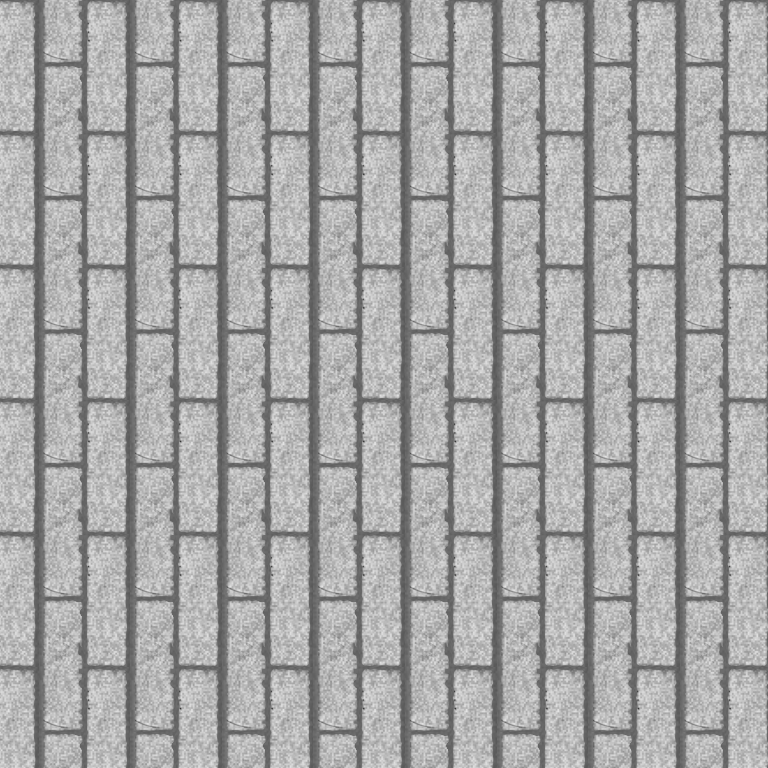
A Shadertoy shader for this texture:

```glsl
// Upright grey brick wall in running bond, with alternating wide and narrow mortar lines.

const float COLUMNS = 16.77;       // brick columns across the canvas
const float BRICK_LENGTH = 2.917;  // in column widths
const float JOINT = 0.047;         // half height of a cross joint
const float MORTAR_DARK = 0.345;
const float MORTAR_LIGHT = 0.45;
const float BRICK_TONE = 0.738;

float hash(vec2 p) {
    vec3 q = fract(p.xyx * vec3(0.1031, 0.1030, 0.0973));
    q += dot(q, q.yzx + 33.33);
    return fract((q.x + q.y) * q.z);
}

float noise(vec2 p) {
    vec2 i = floor(p), f = fract(p);
    f = f * f * (3.0 - 2.0 * f);
    return mix(mix(hash(i), hash(i + vec2(1, 0)), f.x),
               mix(hash(i + vec2(0, 1)), hash(i + vec2(1, 1)), f.x), f.y);
}

float fbm(vec2 p) {
    float sum = 0.0, gain = 0.53;
    for (int i = 0; i < 4; i++) {
        sum += gain * noise(p);
        p = p * 2.03 + 7.1;
        gain *= 0.5;
    }
    return sum;
}

float roundBox(vec2 p, vec2 halfSize, float radius) {
    vec2 d = abs(p) - halfSize + radius;
    return length(max(d, 0.0)) + min(max(d.x, d.y), 0.0) - radius;
}

float spot(vec2 p, vec2 center, vec2 size) {
    vec2 d = (p - center) / size;
    return exp(-dot(d, d));
}

// Soft line of given half width, from distance d
float stroke(float d, float halfWidth, float px) {
    return 1.0 - smoothstep(halfWidth - px, halfWidth + px, abs(d));
}

// Mottled surface; p is measured from the top left of the brick
float brickTone(vec2 p, float odd, float px) {
    vec2 seed = p + 13.0 * odd;
    float tone = BRICK_TONE - 0.012 * odd;
    tone += 0.17 * (fbm(seed * vec2(6.0, 5.0)) - 0.5);
    tone += 0.23 * (noise(seed * 26.0) - 0.5);

    // Rough, streaked patch in the upper half of odd bricks
    float streak = smoothstep(0.5, 0.75, noise(seed * mat2(9.0, 6.0, -7.0, 14.0)));
    tone -= 0.13 * odd * streak * spot(p, vec2(0.5, 1.05), vec2(0.4, 0.5));

    // Grime at the top, mostly in the right corner of even bricks
    float grime = spot(p, vec2(0.88, 0.1), vec2(0.2, 0.16));
    grime += 0.5 * spot(p, vec2(0.5, 0.03), vec2(0.5, 0.06));
    tone -= (1.0 - odd) * grime * 0.27 * noise(seed * 14.0 + 3.0);

    // Small pits: on the left of even bricks, and a faint vertical nick
    for (int i = 0; i < 3; i++) {
        vec2 pit = vec2(0.075 + 0.012 * float(i), 0.52 + 0.19 * float(i));
        tone -= 0.45 * (1.0 - odd) * spot(p, pit, vec2(0.02));
    }
    tone -= 0.14 * (1.0 - odd) * spot(p, vec2(0.44, 1.12), vec2(0.025, 0.1));

    // Shaded left flank and curved lower crack on odd bricks
    tone -= 0.13 * odd * (1.0 - smoothstep(0.1, 0.2, p.x));
    float curve = BRICK_LENGTH - 0.09 - 0.24 * pow(clamp(1.0 - p.x, 0.0, 1.0), 3.0);
    float crack = stroke(p.y - curve, 0.014, px) * (1.0 - smoothstep(0.55, 0.75, p.x));
    tone -= odd * (0.22 * crack - 0.05 * spot(p, vec2(0.3, curve - 0.05), vec2(0.25, 0.03)));
    return tone;
}

void mainImage(out vec4 fragColor, in vec2 fragCoord) {
    vec2 uv = fragCoord / iResolution.xy;
    float px = 0.75 * COLUMNS / iResolution.y;

    // Column grid, measured from the top left
    vec2 grid = vec2(uv.x, 1.0 - uv.y) * COLUMNS - vec2(1.845, 0.0);
    float odd = mod(floor(grid.x), 2.0);
    float shift = mix(-0.01, 1.408, odd);
    vec2 p = vec2(fract(grid.x), mod(grid.y - shift, BRICK_LENGTH));

    // Even columns have the wide line on their right, odd ones on their left
    vec2 sides = mix(vec2(0.06, 0.91), vec2(0.10, 0.945), odd);
    vec2 center = vec2(0.5 * (sides.x + sides.y), 0.5 * BRICK_LENGTH);
    vec2 halfSize = vec2(0.5 * (sides.y - sides.x), 0.5 * BRICK_LENGTH - JOINT);
    float edge = roundBox(p - center, halfSize, 0.07);

    // Ragged rim, chipped most along the right of odd bricks
    vec2 seed = p + 29.0 * odd;
    edge += 0.035 * (noise(seed * 12.0) - 0.5);
    float chip = smoothstep(0.52, 0.85, noise(seed * 7.0 + 5.0));
    edge += 0.075 * odd * chip * smoothstep(0.75, 0.9, p.x);

    // Mortar, deepest along the wide line
    float toWide = mix(1.0 - p.x, p.x, odd);
    float mortar = mix(MORTAR_DARK, MORTAR_LIGHT, 0.25 + 0.6 * noise(seed * 20.0));
    mortar -= 0.03 * (1.0 - odd) * (1.0 - smoothstep(0.03, 0.1, toWide));
    mortar += 0.05 * odd * smoothstep(0.02, 0.1, toWide) * (1.0 - smoothstep(0.1, 0.16, toWide));

    float tone = brickTone(p, odd, px);
    tone -= 0.11 * smoothstep(-0.06, 0.0, edge);
    tone = mix(tone, mortar, smoothstep(-px, px, edge));
    fragColor = vec4(vec3(clamp(tone, 0.0, 1.0)), 1.0);
}
```
